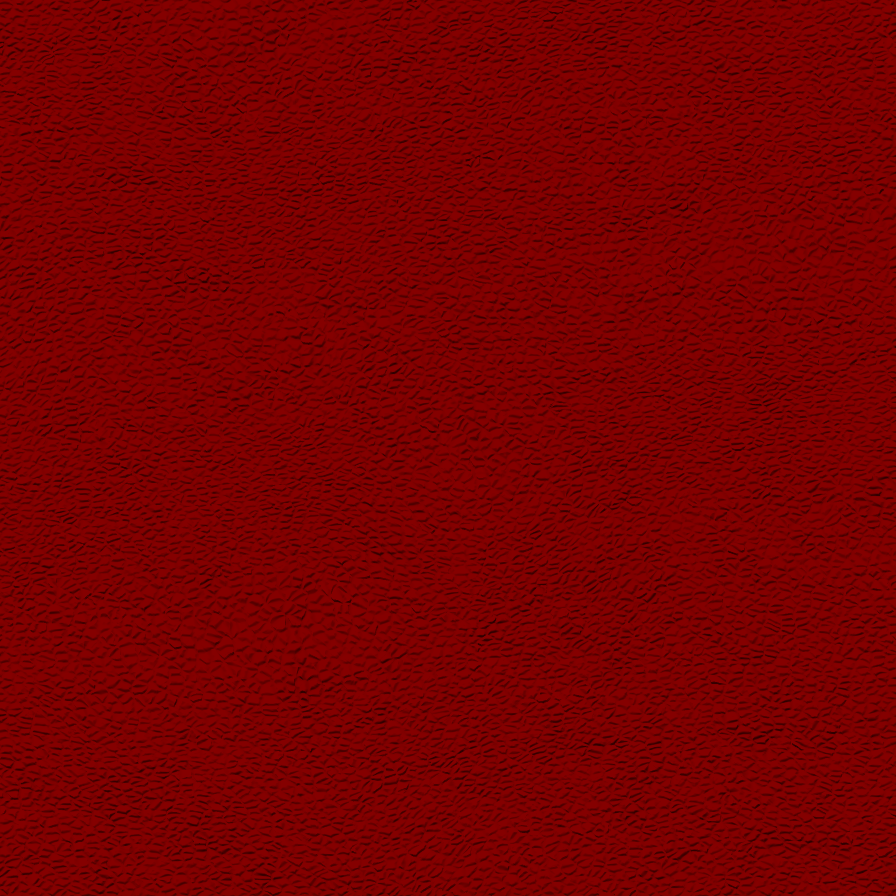
This texture is drawn by a WebGL 1 fragment shader. Its source:

```glsl
precision highp float;

uniform vec2 u_resolution;

vec2 hash2(vec2 p) {
  vec3 q = fract(p.xyx * vec3(0.1031, 0.1030, 0.0973));
  q += dot(q, q.yzx + 33.33);
  return fract((q.xx + q.yz) * q.zy);
}

float noise(vec2 p) {
  vec2 i = floor(p);
  vec2 f = fract(p);
  f = f * f * (3.0 - 2.0 * f);
  float low = mix(hash2(i).x, hash2(i + vec2(1.0, 0.0)).x, f.x);
  float high = mix(hash2(i + vec2(0.0, 1.0)).x, hash2(i + vec2(1.0, 1.0)).x, f.x);
  return mix(low, high, f.y);
}

// Thin winding band along the mid level of a noise field
float wrinkle(vec2 p, float width) {
  return 1.0 - smoothstep(0.0, width, abs(noise(p) - 0.5));
}

// Distance to the crease between the two nearest pebbles
float creaseDistance(vec2 p) {
  vec2 cell = floor(p);
  vec2 nearest = vec2(8.0);
  vec2 second = vec2(8.0);
  for (int y = -1; y <= 1; y++) {
    for (int x = -1; x <= 1; x++) {
      vec2 neighbour = cell + vec2(float(x), float(y));
      vec2 r = neighbour + 0.04 + 0.92 * hash2(neighbour) - p;
      float d = dot(r, r);
      if (d < dot(nearest, nearest)) {
        second = nearest;
        nearest = r;
      } else if (d < dot(second, second)) {
        second = r;
      }
    }
  }
  return dot(0.5 * (nearest + second), normalize(second - nearest));
}

// x: height of the hide, y: crease strength
vec2 leather(vec2 uv) {
  // Tilted grain that bends slowly over the hide
  vec2 p = vec2(uv.x + 0.16 * uv.y, uv.y - 0.14 * uv.x) + 3.0;
  p.y += 0.045 * (noise(p * vec2(5.0, 6.0)) - 0.5);
  p += 0.004 * (vec2(noise(p * 31.0), noise(p * 31.0 + 57.0)) - 0.5);

  vec2 cells = p * vec2(76.0, 120.0);
  cells += 0.3 * (vec2(noise(cells * 1.6), noise(cells * 1.6 + 23.0)) - 0.5);
  float dome = smoothstep(0.0, 0.38, creaseDistance(cells));

  // Long thin folds, broken into short runs
  float folds = wrinkle(p * vec2(12.0, 44.0), 0.1);
  folds = max(folds, wrinkle(vec2(p.x * 20.0 + p.y * 16.0, p.y * 48.0 - p.x * 18.0), 0.09));
  folds *= smoothstep(0.2, 0.7, noise(p * vec2(31.0, 45.0) + 41.0));

  // Fine scratches crossing on both diagonals
  float scratches = wrinkle(vec2(p.x * 34.0 + p.y * 30.0, p.y * 90.0 - p.x * 62.0), 0.1);
  scratches += wrinkle(vec2(p.x * 34.0 - p.y * 30.0, p.y * 90.0 + p.x * 62.0) + 9.0, 0.1);

  float relief = 0.45 + 0.8 * noise(cells * 0.8 + 71.0) + 0.25 * folds;
  float grit = noise(p * vec2(170.0, 240.0));
  float height = dome * relief - 0.14 * scratches - 0.28 * folds + 0.22 * grit;
  return vec2(height, (1.0 - dome) * (0.6 + 0.6 * folds));
}

float leatherShadow(vec2 uv) {
  // Light from the upper left leaves downward slopes in shade
  vec2 here = leather(uv);
  vec2 lightward = leather(uv + vec2(-0.0007, 0.0024));
  float slope = max(lightward.x - here.x, 0.0);
  return 0.25 * slope + 0.05 * here.y;
}

void main() {
  // Average four samples per pixel
  float shadow = 0.0;
  for (int j = 0; j < 2; j++) {
    for (int i = 0; i < 2; i++) {
      vec2 offset = 0.4 * vec2(float(i), float(j)) - 0.2;
      shadow += 0.25 * leatherShadow((gl_FragCoord.xy + offset) / u_resolution);
    }
  }
  float red = clamp(0.532 - shadow, 0.18, 0.522);
  gl_FragColor = vec4(red, 0.0, 0.0, 1.0);
}
```
